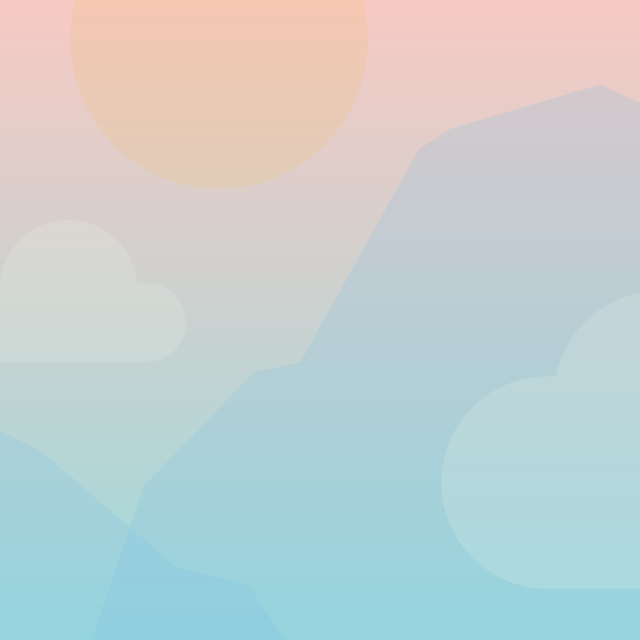
Reproduce this background procedurally as a WebGL 1 fragment shader.

```glsl
precision highp float;
uniform vec2 u_resolution;

float circle(vec2 p, vec2 center, float radius) {
  return length(p - center) - radius;
}

// Horizontal bar with rounded ends
float pill(vec2 p, float left, float right, float y, float radius) {
  return circle(p, vec2(clamp(p.x, left, right), y), radius);
}

// Signed height above the slope a-b, applied only within its span
void slope(inout float d, vec2 p, vec2 a, vec2 b) {
  if (p.x >= a.x && p.x < b.x) {
    d = dot(p - a, normalize(vec2(a.y - b.y, b.x - a.x)));
  }
}

float tallPeak(vec2 p) {
  float d = 1.0;
  slope(d, p, vec2(0.109, -0.1), vec2(0.225, 0.241));
  slope(d, p, vec2(0.225, 0.241), vec2(0.396, 0.418));
  slope(d, p, vec2(0.396, 0.418), vec2(0.469, 0.434));
  slope(d, p, vec2(0.469, 0.434), vec2(0.654, 0.766));
  slope(d, p, vec2(0.654, 0.766), vec2(0.702, 0.798));
  slope(d, p, vec2(0.702, 0.798), vec2(0.9375, 0.868));
  slope(d, p, vec2(0.9375, 0.868), vec2(1.2, 0.748));
  return d;
}

float lowHill(vec2 p) {
  float d = 1.0;
  slope(d, p, vec2(-0.2, 0.425), vec2(0.064, 0.2955));
  slope(d, p, vec2(0.064, 0.2955), vec2(0.276, 0.113));
  slope(d, p, vec2(0.276, 0.113), vec2(0.388, 0.086));
  slope(d, p, vec2(0.388, 0.086), vec2(0.512, -0.1));
  return d;
}

// Translucent tint inside a shape, with a one-pixel soft edge
vec3 tint(vec3 base, vec3 color, float alpha, float d) {
  float pixel = 1.0 / min(u_resolution.x, u_resolution.y);
  return mix(base, color, alpha * clamp(0.5 - d / pixel, 0.0, 1.0));
}

void main() {
  vec2 p = gl_FragCoord.xy / u_resolution;
  vec3 mountainBlue = vec3(0.47, 0.74, 0.90);
  vec3 cloudWhite = vec3(0.91, 0.95, 0.91);

  // Sky and sun
  vec3 color = mix(vec3(0.61, 0.855, 0.865), vec3(0.97, 0.79, 0.765), p.y);
  color = tint(color, vec3(0.93, 0.76, 0.43), 0.2,
               circle(p, vec2(0.3425, 0.9375), 0.2325));

  // Overlapping mountains
  color = tint(color, mountainBlue, 0.2, tallPeak(p));
  color = tint(color, mountainBlue, 0.2, lowHill(p));

  // Clouds with flat undersides
  float leftCloud = min(circle(p, vec2(0.107, 0.548), 0.108),
                        pill(p, -0.1, 0.229, 0.496, 0.0615));
  float rightCloud = min(circle(p, vec2(1.029, 0.3815), 0.163),
                         pill(p, 0.8555, 1.2, 0.246, 0.166));
  color = tint(color, cloudWhite, 0.2, min(leftCloud, rightCloud));

  gl_FragColor = vec4(color, 1.0);
}
```
